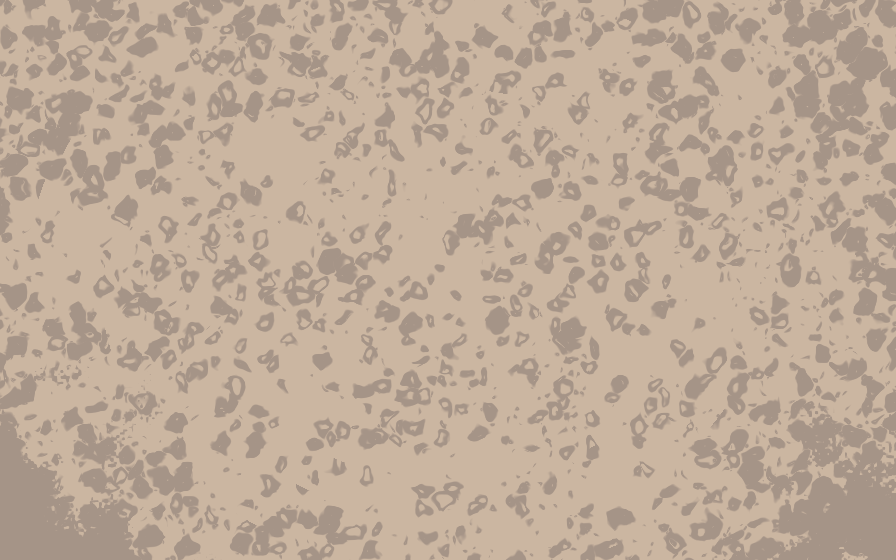
A Shadertoy shader for this texture:

```glsl
// Mottled two-tone speckle: taupe grains, many of them hollow, on a sand ground.
// Jittered cells hold warped ellipses, which grow, fill and merge towards the
// sides; fine specks and gritty patches in the lower corners complete it.

const vec3 SAND = vec3(0.797, 0.714, 0.631);
const vec3 TAUPE = vec3(0.648, 0.580, 0.530);
const float EDGE_SOFTNESS = 0.0019;

float hash(vec2 p) {
    return fract(sin(dot(p, vec2(127.1, 311.7))) * 43758.5453);
}

vec2 hash2(vec2 p) {
    return vec2(hash(p), hash(p + 37.3));
}

float noise(vec2 p) {
    vec2 i = floor(p), f = fract(p);
    f = f * f * (3.0 - 2.0 * f);
    return mix(mix(hash(i), hash(i + vec2(1, 0)), f.x),
               mix(hash(i + vec2(0, 1)), hash(i + vec2(1, 1)), f.x), f.y);
}

vec2 warp(vec2 p, float frequency, float amount) {
    vec2 q = p * frequency;
    return p + amount * (vec2(noise(q), noise(q + 51.7)) - 0.5);
}

mat2 rotation(float angle) {
    float c = cos(angle), s = sin(angle);
    return mat2(c, -s, s, c);
}

// Elongated grain; a positive hole radius hollows it out.
float grain(vec2 p, float radius, float stretch, float hole) {
    vec2 q = p / vec2(stretch, 1.0 / stretch);
    float r = length(q);
    return max(r - radius, hole - r);
}

// Nearest grain of one scattered layer; crowding runs from 0 to 1.
float grainLayer(vec2 p, float cell, vec2 radii, float share, float hollow,
                 float crowding, float seed) {
    vec2 home = floor(p / cell);
    float d = 1.0;
    for (int y = -1; y <= 1; y++) {
        for (int x = -1; x <= 1; x++) {
            vec2 id = home + vec2(x, y);
            vec2 key = id + seed;
            vec2 center = (id + 0.05 + 0.9 * hash2(key)) * cell;
            float clump = noise(center * 8.0 + seed) - 0.5;
            if (hash(key + 11.9) > share + 0.3 * crowding + 0.7 * clump) continue;

            float size = hash(key + 23.1);
            float radius = mix(radii.x, radii.y, size) * (1.0 + 0.28 * crowding);
            float angle = 1.0 + 2.2 * (hash(key + 5.7) - 0.5);
            float stretch = 1.0 + 0.28 * hash(key + 71.3);
            float isHollow = step(hash(key + 43.9), hollow * (1.0 - crowding))
                           * step(0.3, size);
            float hole = isHollow * radius * mix(0.3, 0.5, hash(key + 83.5));
            d = min(d, grain(rotation(angle) * (p - center), radius, stretch, hole));
        }
    }
    return d;
}

// Ragged patch around a corner, broken up by fine grit.
float grittyPatch(vec2 p, vec2 corner, float size) {
    float ragged = 0.34 * (noise(p * 15.0) - 0.5);
    float grit = 0.13 * (noise(p * 190.0) - 0.5);
    return 0.1 * (length(p - corner) - size + ragged + grit);
}

void mainImage(out vec4 fragColor, in vec2 fragCoord) {
    vec2 p = fragCoord / iResolution.y;
    float aspect = iResolution.x / iResolution.y;
    vec2 fromCenter = (p - 0.5 * vec2(aspect, 1.0)) / vec2(aspect, 1.3);
    float crowding = smoothstep(0.22, 0.6, length(fromCenter));

    // Coarse and fine warps give the grains their lumpy outlines.
    vec2 q = warp(warp(p, 45.0, 0.017), 115.0, 0.007);
    float d = grainLayer(q, 0.037, vec2(0.007, 0.0185), 0.56, 0.8, crowding, 3.0);
    d += 0.004 * (noise(p * 95.0) - 0.5);

    // Small crumbs between the grains.
    float specks = grainLayer(q, 0.02, vec2(0.0012, 0.0046), 0.25, 0.0, crowding, 91.0);
    d = min(d, specks);

    // Dense lower corners.
    d = min(d, grittyPatch(p, vec2(0.0), 0.2));
    d = min(d, grittyPatch(p, vec2(aspect, 0.0), 0.14));

    float softness = max(EDGE_SOFTNESS, 0.6 / iResolution.y);
    float cover = 1.0 - smoothstep(-softness, softness, d);
    fragColor = vec4(mix(SAND, TAUPE, cover), 1.0);
}
```
